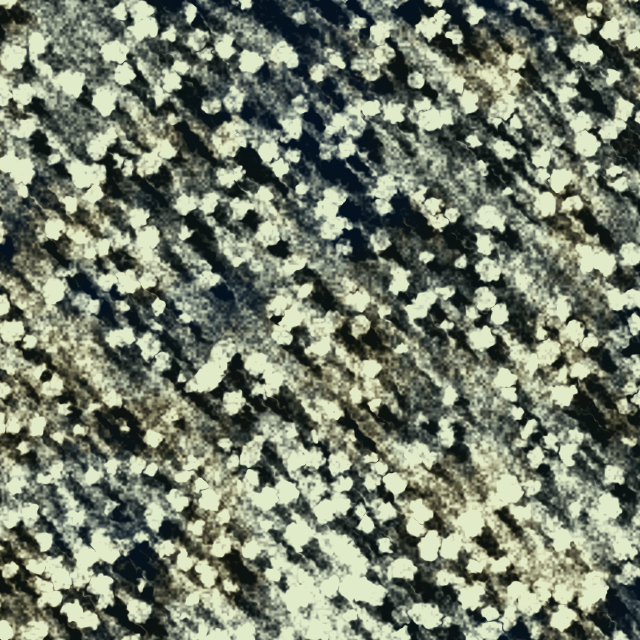
A three.js fragment shader for this texture:

```glsl
// Pale ragged tufts on rough ground, raked by low light into long diagonal shadows.
varying vec2 vUv;

// Tones from deep shadow to sunlit tuft
const vec3 SHADOW = vec3(0.04, 0.07, 0.065);
const vec3 DUSK = vec3(0.18, 0.22, 0.20);
const vec3 SLATE = vec3(0.33, 0.36, 0.33);
const vec3 EARTH = vec3(0.49, 0.53, 0.46);
const vec3 STRAW = vec3(0.67, 0.71, 0.62);
const vec3 SUNLIT = vec3(0.88, 0.92, 0.79);
const vec3 WARM_TINT = vec3(0.045, 0.0, -0.06);
const vec3 COOL_TINT = vec3(-0.025, 0.0, 0.06);

const vec2 LIGHT_DIR = vec2(0.68, -0.733);  // direction in which shadows fall
const float TUFT_GRID = 27.0;               // cells across the canvas
const float TUFT_DENSITY = 0.55;
const float TUFT_GAIN = 1.55;
const float SHADOW_GAIN = 1.3;
const float GRAIN_SCALE = 230.0;
const float CONTRAST = 1.75;
const float BALANCE = 0.08;

float hash(vec2 p) {
  vec3 q = fract(vec3(p.xyx) * 0.1031);
  q += dot(q, q.yzx + 33.33);
  return fract((q.x + q.y) * q.z);
}

// Value noise from -1 to 1
float noise(vec2 p) {
  vec2 cell = floor(p);
  vec2 f = fract(p);
  f = f * f * (3.0 - 2.0 * f);
  float low = mix(hash(cell), hash(cell + vec2(1.0, 0.0)), f.x);
  float high = mix(hash(cell + vec2(0.0, 1.0)), hash(cell + vec2(1.0, 1.0)), f.x);
  return 2.0 * mix(low, high, f.y) - 1.0;
}

vec2 noise2(vec2 p) {
  return vec2(noise(p), noise(p + 71.7));
}

// Coordinates along and across the light
vec2 toLight(vec2 p) {
  return vec2(dot(p, LIGHT_DIR), dot(p, vec2(-LIGHT_DIR.y, LIGHT_DIR.x)));
}

// x: tuft cover, y: cast shadow cover
vec2 tuftsAndShadows(vec2 p) {
  vec2 g = p * TUFT_GRID;
  vec2 home = floor(g);
  vec2 cover = vec2(0.0);
  for (int j = -1; j <= 3; j++) {
    for (int i = -3; i <= 1; i++) {
      vec2 cell = home + vec2(float(i), float(j)) + 50.0;
      float present = step(hash(cell + 9.1), TUFT_DENSITY);
      vec2 center = cell - 50.0 + vec2(hash(cell + 3.7), hash(cell + 17.3));
      float radius = mix(0.22, 0.52, hash(cell + 29.9));
      float reach = mix(1.1, 3.2, hash(cell + 41.3));
      vec2 d = toLight(g - center);
      float tuft = 1.0 - smoothstep(radius - 0.14, radius + 0.12, length(d));
      float taper = radius * (1.0 - 0.55 * clamp(d.x / reach, 0.0, 1.0));
      float shade = 1.0 - smoothstep(taper - 0.16, taper + 0.08, abs(d.y));
      shade *= smoothstep(0.0, 0.25, d.x) * (1.0 - smoothstep(reach - 0.5, reach, d.x));
      cover = max(cover, present * vec2(tuft, shade));
    }
  }
  return cover;
}

vec3 toneColor(float tone) {
  float x = tone * 6.0 - 0.5;
  vec3 c = mix(SHADOW, DUSK, clamp(x, 0.0, 1.0));
  c = mix(c, SLATE, clamp(x - 1.0, 0.0, 1.0));
  c = mix(c, EARTH, clamp(x - 2.0, 0.0, 1.0));
  c = mix(c, STRAW, clamp(x - 3.0, 0.0, 1.0));
  return mix(c, SUNLIT, clamp(x - 4.0, 0.0, 1.0));
}

void main() {
  // Ragged outlines
  vec2 p = vUv + 0.0045 * noise2(vUv * 75.0) + 0.0035 * noise2(vUv * 160.0 + 13.0);
  vec2 along = toLight(p) + 4.0;

  // Streaked ground with broad light and dark areas
  float broad = noise(vUv * 6.0 + 5.0) + 0.5 * noise(vUv * 13.0 + 31.0);
  float streak = noise(along * vec2(10.0, 44.0));
  float thread = noise(along * vec2(24.0, 95.0) + 19.0);
  float height = 0.5 * broad + 0.9 * streak + 0.55 * thread;

  // Tufts stand over the shadows they cast
  vec2 cover = tuftsAndShadows(p);
  height += TUFT_GAIN * cover.x - SHADOW_GAIN * cover.y * (1.0 - cover.x);

  // Fine grit, calmer in the dark
  float grit = 0.65 * noise(vUv * GRAIN_SCALE) + 0.5 * noise(vUv * GRAIN_SCALE * 0.5 + 47.0);
  height += grit * mix(0.65, 1.15, smoothstep(-1.0, 0.8, height));

  // Even spread of tones, then warm ground and cool hollows
  float tone = 1.0 / (1.0 + exp(-CONTRAST * (height + BALANCE)));
  vec3 color = toneColor(tone);
  float warmth = noise(vUv * 9.0 + 83.0) + 0.4 * noise(vUv * 60.0 + 7.0);
  color += WARM_TINT * smoothstep(-0.3, 0.8, warmth) * 4.0 * tone * (1.0 - tone);
  color += COOL_TINT * smoothstep(-0.1, 0.9, -broad) * (1.0 - tone);
  gl_FragColor = vec4(clamp(color, 0.0, 1.0), 1.0);
}
```
